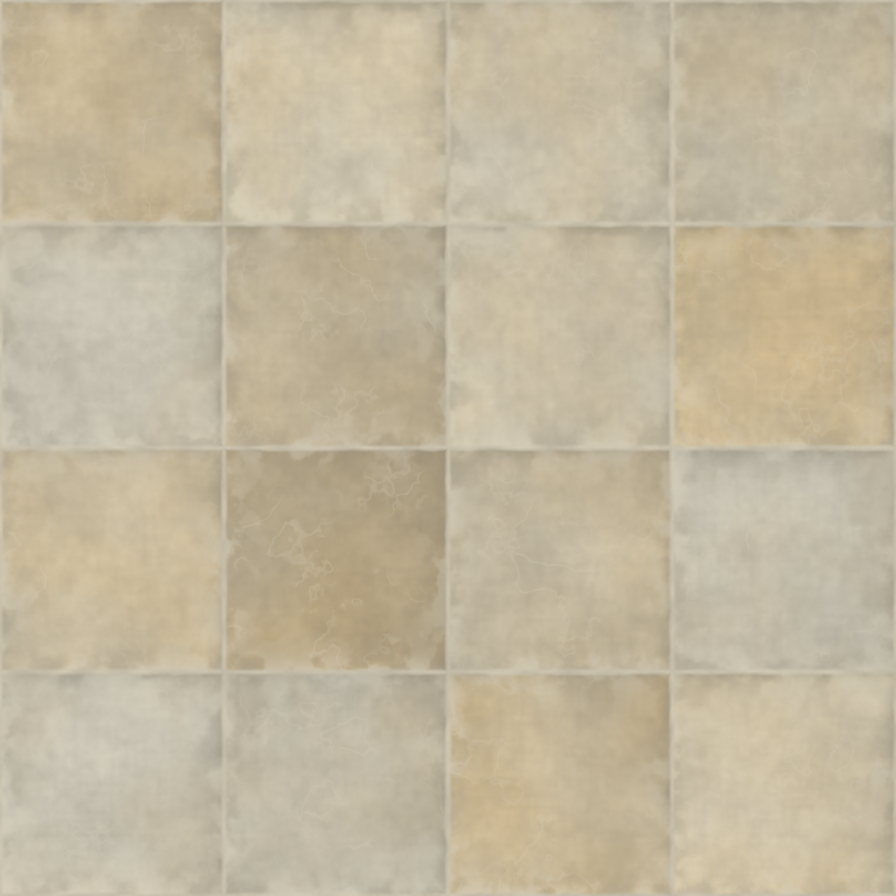
Write a three.js fragment shader that draws this texture.

```glsl
// Draws a four by four floor of worn stone tiles in grey, beige and ochre with pale grout.
varying vec2 vUv;

const float TILES = 4.0;
const float GROUT_HALF = 0.011;    // lengths are in tile widths
const float EDGE_SOFT = 0.010;
const float EDGE_WOBBLE = 0.010;
const float RIM_WIDTH = 0.028;
const float WEAR_WIDTH = 0.085;
const float MOTTLE = 0.15;
const float GRAIN = 0.075;
const float WARMTH_DRIFT = 0.75;

const vec3 STONE_GREY = vec3(0.775, 0.755, 0.690);
const vec3 STONE_OCHRE = vec3(0.785, 0.705, 0.555);
const vec3 GROUT = vec3(0.785, 0.755, 0.675);
const vec3 CHALK = vec3(0.845, 0.820, 0.745);
const vec3 SOOT = vec3(0.600, 0.570, 0.500);

// One vec4 per column of tiles, from the top tile down.
const mat4 WARMTH = mat4(
  0.75, 0.10, 0.48, 0.12,
  0.35, 0.58, 0.85, 0.18,
  0.28, 0.32, 0.50, 0.75,
  0.42, 0.95, 0.10, 0.48);
const mat4 LIGHTNESS = mat4(
  0.98, 1.01, 1.01, 1.01,
  1.04, 0.94, 0.895, 0.985,
  1.00, 1.02, 0.99, 0.99,
  0.97, 1.01, 0.995, 1.03);

float hash(vec2 p) {
  vec3 q = fract(vec3(p.xyx) * 0.1031);
  q += dot(q, q.yzx + 33.33);
  return fract((q.x + q.y) * q.z);
}

float noise(vec2 p) {
  vec2 i = floor(p);
  vec2 f = fract(p);
  f = f * f * (3.0 - 2.0 * f);
  vec2 e = vec2(1.0, 0.0);
  return mix(mix(hash(i), hash(i + e.xy), f.x),
             mix(hash(i + e.yx), hash(i + e.xx), f.x), f.y);
}

float fbm(vec2 p) {
  float sum = 0.0;
  float amplitude = 0.533;
  for (int octave = 0; octave < 4; octave++) {
    sum += amplitude * noise(p);
    p = mat2(1.6, 1.2, -1.2, 1.6) * p + 7.3;
    amplitude *= 0.5;
  }
  return sum;
}

float pickTile(mat4 values, vec2 tile) {
  vec4 index = vec4(0.0, 1.0, 2.0, 3.0);
  vec4 column = vec4(1.0) - step(0.5, abs(index - tile.x));
  vec4 row = vec4(1.0) - step(0.5, abs(index - (TILES - 1.0 - tile.y)));
  return dot(values * column, row);
}

void main() {
  vec2 grid = vUv * TILES;
  vec2 tile = min(floor(grid), TILES - 1.0);
  vec2 local = grid - tile;
  vec2 p = local + 17.0 * tile + 5.0;

  // Stone body: broad clouds, a drift of hue and a tilt unique to each tile
  float clouds = fbm(p * 3.2) - 0.5;
  float drift = fbm(p * 2.4 + 41.0) - 0.5;
  vec2 tilt = vec2(hash(tile + 3.7), hash(tile + 9.2)) - 0.5;
  float warmth = clamp(pickTile(WARMTH, tile) + WARMTH_DRIFT * drift, 0.0, 1.0);
  vec3 color = mix(STONE_GREY, STONE_OCHRE, warmth) * pickTile(LIGHTNESS, tile);
  color *= 1.0 + MOTTLE * clouds + 0.05 * dot(tilt, local - 0.5);

  // Surface: fine grain, brushed streaks and pale scuffs
  float grain = fbm(p * 22.0) - 0.5;
  float streaks = noise(p * vec2(7.0, 48.0)) + noise(p * vec2(48.0, 8.0) + 13.0) - 1.0;
  color *= 1.0 + GRAIN * grain + 0.016 * streaks;
  float vein = 1.0 - smoothstep(0.0, 0.045, abs(fbm(p * 7.0 + 23.0) - 0.5));
  float scuffed = vein * smoothstep(0.45, 0.7, noise(p * 5.0 + 61.0));
  color = mix(color, CHALK, 0.20 * scuffed);

  // Worn border: patches of chalk and soot, with a broad shade at top and right
  vec2 nearest = min(local, 1.0 - local);
  float border = min(nearest.x, nearest.y);
  float wear = exp(-border / WEAR_WIDTH);
  float patches = fbm(p * 9.0 + 80.0);
  color = mix(color, CHALK, 0.60 * wear * smoothstep(0.48, 0.68, patches));
  color = mix(color, SOOT, 0.42 * wear * smoothstep(0.53, 0.30, patches));
  float shade = exp(-(1.0 - local.y) / 0.10) + exp(-(1.0 - local.x) / 0.10);
  color *= 1.0 - 0.045 * shade;

  // Rim: broken dark line at top and right, faint light at left and bottom
  float broken = 0.35 + 0.65 * smoothstep(0.30, 0.65, noise(p * 8.0 + 31.0));
  float darkRim = max(exp(-(1.0 - local.x) / RIM_WIDTH), exp(-(1.0 - local.y) / RIM_WIDTH));
  float lightRim = exp(-min(local.x, local.y) / RIM_WIDTH);
  color = mix(color, SOOT, 0.55 * broken * darkRim);
  color = mix(color, CHALK, 0.30 * broken * lightRim);

  // Grout: thin uneven joints, partly clouded with dust
  float wobble = EDGE_WOBBLE * (fbm(grid * 14.0 + 5.0) - 0.5);
  float joint = 1.0 - smoothstep(GROUT_HALF - EDGE_SOFT, GROUT_HALF + EDGE_SOFT, border + wobble);
  vec3 groutColor = GROUT * (1.0 + 0.14 * (fbm(grid * 11.0 + 50.0) - 0.5));
  color = mix(color, groutColor, 0.9 * joint);

  gl_FragColor = vec4(color, 1.0);
}
```
